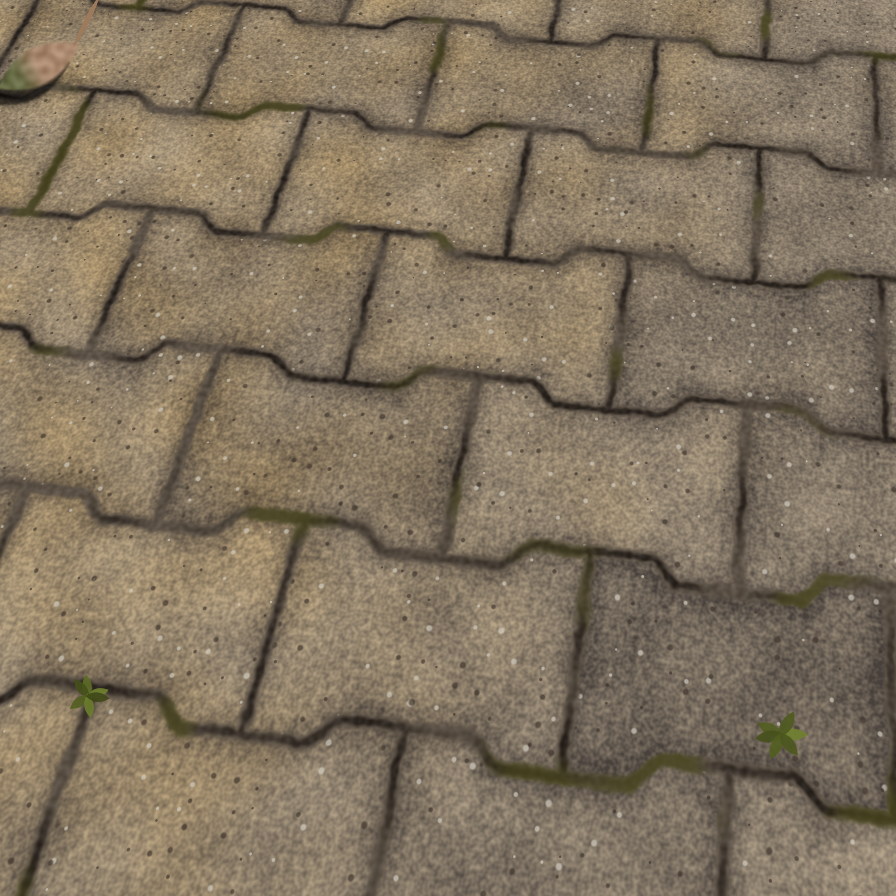
Give the GLSL for this texture, as a three.js fragment shader.

```glsl
// Weathered interlocking I-shaped concrete pavers seen in perspective, with mossy joints and a few leaves.
varying vec2 vUv;

const float ROW_HEIGHT = 0.6;     // row height relative to paver length
const float NOTCH = 0.066;        // half depth of the interlocking step
const vec3 DARK_STONE = vec3(0.33, 0.295, 0.26);
const vec3 LIGHT_STONE = vec3(0.65, 0.585, 0.485);
const vec3 JOINT_DUST = vec3(0.36, 0.32, 0.275);
const vec3 JOINT_SHADOW = vec3(0.16, 0.135, 0.115);
const vec3 MOSS = vec3(0.29, 0.28, 0.12);

vec2 hash2(vec2 p) {
  vec3 q = fract(p.xyx * vec3(0.1031, 0.1030, 0.0973));
  q += dot(q, q.yzx + 33.33);
  return fract((q.xx + q.yz) * q.zy);
}

float cornerRamp(vec2 cell, vec2 corner, vec2 f) {
  float angle = 6.2832 * hash2(cell + corner).x;
  return dot(vec2(cos(angle), sin(angle)), f - corner);
}

float gradientNoise(vec2 p) {
  vec2 i = floor(p), f = p - i;
  vec2 w = f * f * f * (f * (f * 6.0 - 15.0) + 10.0);
  float low = mix(cornerRamp(i, vec2(0.0), f), cornerRamp(i, vec2(1.0, 0.0), f), w.x);
  float high = mix(cornerRamp(i, vec2(0.0, 1.0), f), cornerRamp(i, vec2(1.0), f), w.x);
  return mix(low, high, w.y);
}

float fbm(vec2 p) {
  float sum = 0.0, amp = 0.6;
  for (int i = 0; i < 4; i++) {
    sum += amp * gradientNoise(p);
    p = mat2(1.6, 1.2, -1.2, 1.6) * p + 7.3;
    amp *= 0.55;
  }
  return sum;
}

// Canvas position to paving plane: x in paver lengths, y in rows counted downward
vec2 toGround(vec2 p) {
  float depth = 0.3422 + 0.0014 * p.x - 0.1393 * p.y;
  return vec2(0.1527 + 0.8761 * p.x - 0.3935 * p.y,
              2.0104 - 0.1611 * p.x - 1.9909 * p.y) / depth;
}

float jointOffset(float u, float row) {
  return abs(fract(u - 0.5 * row + 0.5) - 0.5);
}

// Stepped seam above the given row
float seam(float u, float row) {
  return row + NOTCH * (2.0 * smoothstep(0.19, 0.31, jointOffset(u, row)) - 1.0);
}

// Returns the paver id in xy and the distance to its nearest joint in z
vec3 paver(vec2 g) {
  float line = floor(g.y + 0.5);
  float gap = g.y - seam(g.x, line);
  float slope = ROW_HEIGHT * (seam(g.x + 0.01, line) - seam(g.x - 0.01, line)) / 0.02;
  float row = gap < 0.0 ? line - 1.0 : line;
  float across = ROW_HEIGHT * abs(gap) / sqrt(1.0 + slope * slope);
  return vec3(floor(g.x - 0.5 * row), row, min(across, jointOffset(g.x, row)));
}

// Sparse round grains, one at most per cell
float specks(vec2 p, float share, float radius) {
  vec2 cell = floor(p), h = hash2(cell + 19.0);
  float r = radius * (0.5 + h.y);
  float d = length(p - cell - 0.3 - 0.4 * hash2(cell + 53.0));
  return step(h.x, share) * (1.0 - smoothstep(0.4 * r, r, d));
}

// Pointed leaf: mask in x, position along its axis in y
vec2 leaf(vec2 p, float angle, vec2 size) {
  float c = cos(angle), s = sin(angle);
  vec2 q = vec2(c * p.x + s * p.y, c * p.y - s * p.x) / size;
  float edge = abs(q.y) - (1.0 - q.x * q.x);
  return vec2(1.0 - smoothstep(-0.15, 0.12, edge), q.x);
}

vec3 sprout(vec3 color, vec2 p, float size, float seed) {
  for (int i = 0; i < 6; i++) {
    vec2 h = hash2(vec2(float(i) + seed, seed));
    float angle = float(i) * 1.05 + h.x;
    vec2 blade = leaf(p - 0.6 * size * vec2(cos(angle), sin(angle)), angle, size * vec2(0.75, 0.3));
    color = mix(color, mix(vec3(0.22, 0.25, 0.08), vec3(0.48, 0.56, 0.2), h.y), blade.x * 0.9);
  }
  return color;
}

vec3 stone(vec2 p, vec2 id, float edge) {
  float grain = 0.42 * gradientNoise(p * 42.0) + 0.4 * gradientNoise(p * 85.0);
  float soaked = 1.0 - step(0.5, distance(id, vec2(0.0, 4.0)));
  float damp = smoothstep(0.45, 1.2, vUv.x + 0.55 * (1.0 - vUv.y) + 0.3 * gradientNoise(p * 1.7));
  float tone = 0.78 + 0.22 * (hash2(id + 31.0).x - 0.5) + 0.5 * fbm(p * 4.0) + grain;
  tone -= 0.3 * soaked + 0.16 * damp + 0.3 * (1.0 - smoothstep(0.02, 0.1, edge));
  vec3 color = mix(DARK_STONE, LIGHT_STONE, clamp(tone, -0.15, 1.2));
  float warm = (1.0 - damp) * (1.0 - soaked) * (0.7 + gradientNoise(p * 3.0 + 9.0));
  color *= mix(vec3(0.99, 1.0, 1.03), vec3(1.03, 0.995, 0.91), warm);
  color = mix(color, vec3(0.82, 0.8, 0.75), 0.7 * specks(p * 13.0, 0.22, 0.12));
  return mix(color, vec3(0.23, 0.19, 0.16), 0.65 * specks(p * 15.0 + 5.0, 0.25, 0.14));
}

void main() {
  vec2 ground = toGround(vUv);
  vec2 p = ground * vec2(1.0, ROW_HEIGHT);
  vec2 wobble = vec2(gradientNoise(p * 9.0), gradientNoise(p * 9.0 + 40.0));
  vec3 block = paver(ground + 0.016 * wobble);
  float edge = block.z + 0.008 * gradientNoise(p * 30.0);

  // Stone faces and the sunken joints between them
  float depth = 1.0 - smoothstep(0.002, 0.019, edge);
  float shade = depth * smoothstep(-0.4, 0.3, gradientNoise(p * 3.5 + 17.0));
  vec3 joint = mix(JOINT_DUST, JOINT_SHADOW, shade) + 0.08 * gradientNoise(p * 50.0);
  joint = mix(joint, MOSS, 0.75 * smoothstep(0.12, 0.4, gradientNoise(p * 2.8 + 71.0)));
  vec3 color = mix(joint, stone(p, block.xy, edge), smoothstep(0.011, 0.032, edge));

  // Fallen leaf with its shadow and stem
  vec2 leafSize = vec2(0.052, 0.021);
  vec2 fromLeaf = vUv - vec2(0.043, 0.926);
  color *= 1.0 - 0.6 * leaf(fromLeaf + vec2(0.012, 0.018), 0.45, leafSize).x;
  vec2 fallen = leaf(fromLeaf, 0.5, leafSize);
  vec3 leafColor = mix(vec3(0.4, 0.42, 0.27), vec3(0.66, 0.53, 0.43), smoothstep(-0.6, 0.1, fallen.y));
  color = mix(color, leafColor + 0.16 * gradientNoise(vUv * 90.0), fallen.x);
  float stem = leaf(vUv - vec2(0.097, 0.977), 1.1, vec2(0.034, 0.003)).x;
  color = mix(color, vec3(0.62, 0.48, 0.36), stem);

  // Weeds rooted in the joints
  color = sprout(color, vUv - vec2(0.098, 0.223), 0.018, 3.0);
  color = sprout(color, vUv - vec2(0.872, 0.18), 0.022, 8.0);
  gl_FragColor = vec4(color, 1.0);
}
```
